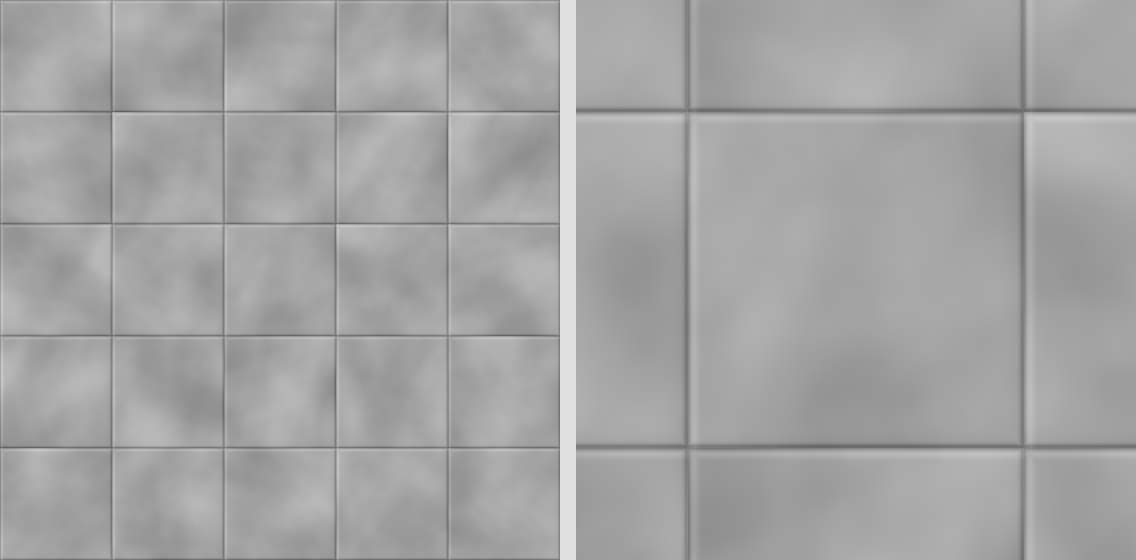
Left, the full canvas; right, a detail of the centre.
A Shadertoy shader for this texture:

```glsl
#define TILES 5.0
#define BASE_GREY 0.645
#define CLOUD_CONTRAST 0.031
#define WAVES 36
#define LOWEST_FREQ 0.75
#define ROUGHNESS 1.25
#define GROOVE_WIDTH 0.0095
#define GROOVE_DEPTH vec2(0.15, 0.18)
#define RIM_OFFSET 0.021
#define RIM_WIDTH 0.013
#define RIM_LIGHT 0.06

const float TAU = 6.28318;

vec2 hash2(vec2 p) {
    vec3 q = fract(p.xyx * vec3(0.1031, 0.1030, 0.0973));
    q += dot(q, q.yzx + 33.33);
    return fract((q.xx + q.yz) * q.zy);
}

// Layered sines in random directions, scaled to unit variance
float clouds(vec2 p, vec2 tile) {
    float sum = 0.0, power = 0.0;
    for (int i = 0; i < WAVES; i++) {
        float k = float(i);
        vec2 rnd = hash2(tile * vec2(17.3, 41.7) + k * vec2(7.13, 3.71) + 5.0);
        float freq = LOWEST_FREQ * exp2(k / 9.0);
        float amp = pow(freq, -ROUGHNESS);
        vec2 dir = vec2(cos(TAU * rnd.x), sin(TAU * rnd.x));
        sum += amp * sin(TAU * (freq * dot(p, dir) + rnd.y));
        power += 0.5 * amp * amp;
    }
    return sum / sqrt(power);
}

// Soft line profile
vec2 ridge(vec2 d, float width) {
    return exp(-d * d / (width * width));
}

void mainImage(out vec4 fragColor, in vec2 fragCoord) {
    // Grid measured from the upper left, where the light comes from
    vec2 uv = fragCoord / iResolution.xy;
    vec2 grid = vec2(uv.x, 1.0 - uv.y) * TILES;
    vec2 tile = floor(grid);
    vec2 local = grid - tile;
    float pixel = TILES / min(iResolution.x, iResolution.y);

    // Mottled face, different on every tile
    float grey = BASE_GREY + CLOUD_CONTRAST * clamp(clouds(local, tile), -2.8, 2.4);

    // Dark groove with a lit rim on its lower right side
    vec2 edge = local - round(local) + 0.003;
    vec2 groove = GROOVE_DEPTH * ridge(edge, max(GROOVE_WIDTH, pixel));
    vec2 rim = RIM_LIGHT * ridge(edge - RIM_OFFSET, max(RIM_WIDTH, pixel));
    vec2 shade = 0.025 * ridge(min(edge, 0.0), 0.035) * step(edge, vec2(0.0));
    grey += max(rim.x, rim.y) - max(groove.x, groove.y) - max(shade.x, shade.y);

    fragColor = vec4(vec3(grey), 1.0);
}
```
